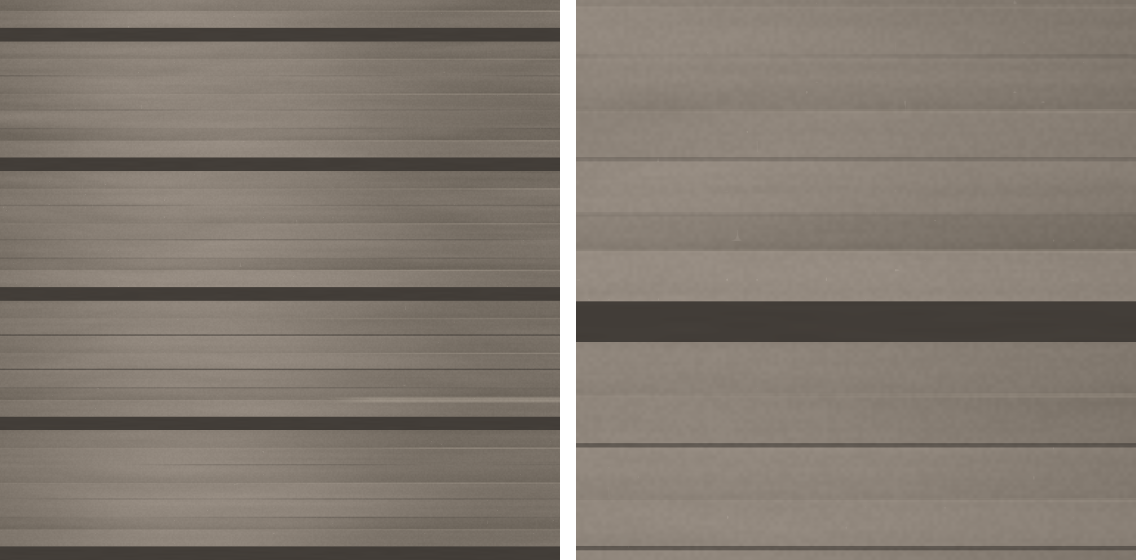
Left: the whole. Right: its middle third, enlarged.
Reproduce this texture procedurally as a WebGL 2 fragment shader.

```glsl
#version 300 es
precision highp float;
// Weathered taupe decking: grooved horizontal boards split by dark gaps.
uniform vec2 u_resolution;
out vec4 fragColor;

const vec3 GAP_COLOR = vec3(0.26, 0.24, 0.22);
const vec3 SHADE_COLOR = vec3(0.445, 0.413, 0.375);
const vec3 SHEEN_COLOR = vec3(0.577, 0.538, 0.498);
const vec3 GLINT_COLOR = vec3(0.66, 0.62, 0.57);
const float PITCH = 0.2315;        // board plus gap
const float BOARD_HEIGHT = 0.207;
const float FIRST_TOP = 0.0742;    // top of first full board, from canvas top
const int GROOVES = 6;
const float GROOVE_DEPTH[GROOVES] = float[](0.0315, 0.0612, 0.0938, 0.1224, 0.1552, 0.1771);

float hash(vec2 p) {
  vec3 q = fract(p.xyx * 0.1031);
  q += dot(q, q.yzx + 33.33);
  return fract((q.x + q.y) * q.z);
}

float noise(vec2 p) {
  vec2 cell = floor(p), f = fract(p);
  f = f * f * (3.0 - 2.0 * f);
  return mix(mix(hash(cell), hash(cell + vec2(1, 0)), f.x),
             mix(hash(cell + vec2(0, 1)), hash(cell + vec2(1, 1)), f.x), f.y);
}

float fbm(vec2 p) {
  float sum = 0.0, weight = 0.5;
  for (int i = 0; i < 4; i++) {
    sum += weight * noise(p);
    p = p * 2.03 + 17.0;
    weight *= 0.5;
  }
  return sum / 0.9375;
}

// Antialiased coverage of a line with the given half width
float lineMask(float dist, float halfWidth, float pixel) {
  return clamp((halfWidth - abs(dist)) / pixel + 0.5, 0.0, 1.0);
}

// Broad sheen across the boards, its right end ragged by wear
float sheen(float x, float raggedness) {
  float rise = smoothstep(-0.12, 0.32, x);
  float fall = smoothstep(0.40, 0.86, x + raggedness);
  return mix(0.22, 0.94, rise) - 0.74 * fall;
}

// Shading of one strip edge: soft shadow above a lit lip
float lipShadow(float below, float reach, float pixel) {
  return exp(min(below, 0.0) / reach) * clamp(0.5 - below / pixel, 0.0, 1.0);
}

vec3 boardColor(vec2 uv, float depth, float row, float pixel) {
  float strip = 0.0;
  for (int i = 0; i < GROOVES; i++) strip += step(GROOVE_DEPTH[i], depth);
  vec2 stripId = vec2(strip + 3.0, row + 11.0);

  // Smears drawn out along the board, heavier on the upper rows
  float wear = mix(1.0, 0.45, smoothstep(0.0, 3.0, row));
  float bend = 0.035 * noise(vec2(uv.x * 4.0, row * 9.0 + 40.0));
  float smear = fbm(vec2(uv.x * 4.0 + row * 7.0 + 20.0, (uv.y + bend) * 38.0)) - 0.5;
  float streak = fbm(vec2(uv.x * 2.0 + 5.0, uv.y * 150.0)) - 0.5;
  float ragged = 0.20 * (hash(stripId) - 0.5) + 0.45 * wear * smear;
  float level = sheen(uv.x, ragged) + 0.62 * wear * smear + 0.22 * streak;
  level += 0.10 * (hash(stripId + 31.0) - 0.5);

  float rightSide = smoothstep(0.35, 0.95, uv.x);
  float glint = 0.0, crease = 0.0;
  for (int i = 0; i < GROOVES; i++) {
    float id = float(i);
    float below = depth - GROOVE_DEPTH[i];
    float fade = noise(vec2(uv.x * 5.0 + 13.0 * id, row * 3.0 + id + 50.0));
    if (i % 2 == 0 && i < 4 || i == 5) {
      level -= 0.26 * lipShadow(below, 0.010, pixel);
      float lit = mix(0.12, 0.55, rightSide) * mix(0.4, 1.0, fade);
      glint = max(glint, lit * lineMask(below, 0.0013, pixel));
    } else {
      // The third board is creased along its whole length
      float deep = i < 4 && abs(row - 2.0) < 0.5 ? 0.62 : 0.30 * fade;
      crease = max(crease, deep * lineMask(below, 0.0013, pixel));
      level += 0.10 * lipShadow(-below, 0.008, pixel);
    }
  }
  // Recessed strip near the lower edge
  float recess = smoothstep(0.1545, 0.1562, depth) * (1.0 - smoothstep(0.1760, 0.1775, depth));
  level -= 0.22 * recess;
  level -= 0.22 * exp(-depth / 0.006);

  // One long bright scuff on the third board
  float scuff = lineMask(depth - 0.1765, 0.0045, 0.004) * smoothstep(0.56, 0.68, uv.x);
  glint = max(glint, 0.6 * scuff * (1.0 - step(0.5, abs(row - 2.0))));

  vec3 color = mix(SHADE_COLOR, SHEEN_COLOR, clamp(level, -0.1, 1.1));
  color = mix(color, GLINT_COLOR, glint);
  return mix(color, GAP_COLOR, crease);
}

void main() {
  vec2 uv = gl_FragCoord.xy / u_resolution;
  float pixel = 1.0 / u_resolution.y;
  float fromTop = 1.0 - uv.y - FIRST_TOP;
  float row = floor(fromTop / PITCH);
  float depth = fromTop - row * PITCH;

  vec3 color = boardColor(uv, depth, row, pixel);

  // Fine grain and sparse pale specks
  color += 0.022 * (noise(uv * 380.0) - 0.5);
  float speck = smoothstep(0.975, 1.0, noise(uv * 170.0 + 70.0));
  color += 0.05 * speck;

  // Dark gap below each board
  float gapCenter = 0.5 * (BOARD_HEIGHT + PITCH);
  float gap = lineMask(depth - gapCenter, 0.5 * (PITCH - BOARD_HEIGHT), pixel);
  vec3 gapShade = GAP_COLOR + 0.012 * (noise(uv * vec2(30.0, 300.0)) - 0.5);
  fragColor = vec4(mix(color, gapShade, gap), 1.0);
}
```
